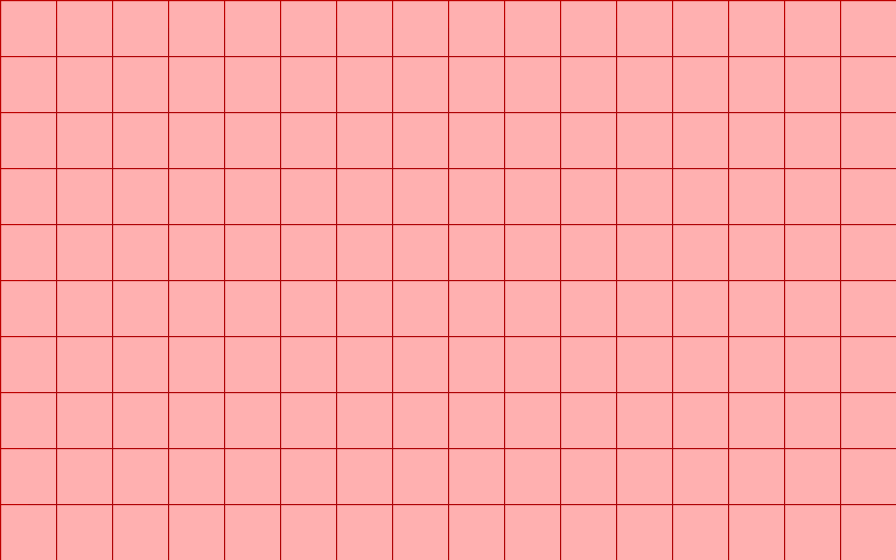
This pattern is drawn by a Shadertoy shader. Its source:

```glsl
const vec2 CELLS = vec2(16.0, 10.0);

// Coverage of the nearest vertical (x) and horizontal (y) rule, keeping weight when thinner than a pixel
vec2 ruleCoverage(vec2 grid, vec2 pixelsPerCell) {
    vec2 index = min(round(grid), CELLS - 1.0);
    vec2 width = pixelsPerCell / 48.0;
    vec2 dist = abs(grid - index - 1.0 / 96.0) * pixelsPerCell;
    vec2 coverage = min(width, 1.0) * clamp(0.5 * (max(width, 1.0) + 1.0) - dist, 0.0, 1.0);
    // The left and top border rules are slightly heavier
    vec2 border = 1.0 - step(0.5, index);
    return min(coverage * (1.0 + 0.125 * border), 1.0);
}

void mainImage(out vec4 fragColor, in vec2 fragCoord) {
    // Cells are counted from the top left corner
    vec2 uv = fragCoord / iResolution.xy;
    vec2 grid = vec2(uv.x, 1.0 - uv.y) * CELLS;
    vec2 coverage = ruleCoverage(grid, iResolution.xy / CELLS);
    float ink = 1.0 - (1.0 - coverage.x) * (1.0 - coverage.y);

    // Border rules are a touch brighter red
    float border = 1.0 - step(0.5, min(grid.x, grid.y));
    vec3 ruleColor = mix(vec3(0.68, 0.01, 0.025), vec3(0.74, 0.0, 0.0), border);
    vec3 paper = vec3(1.0, 0.69, 0.69);
    fragColor = vec4(mix(paper, ruleColor, ink), 1.0);
}
```
